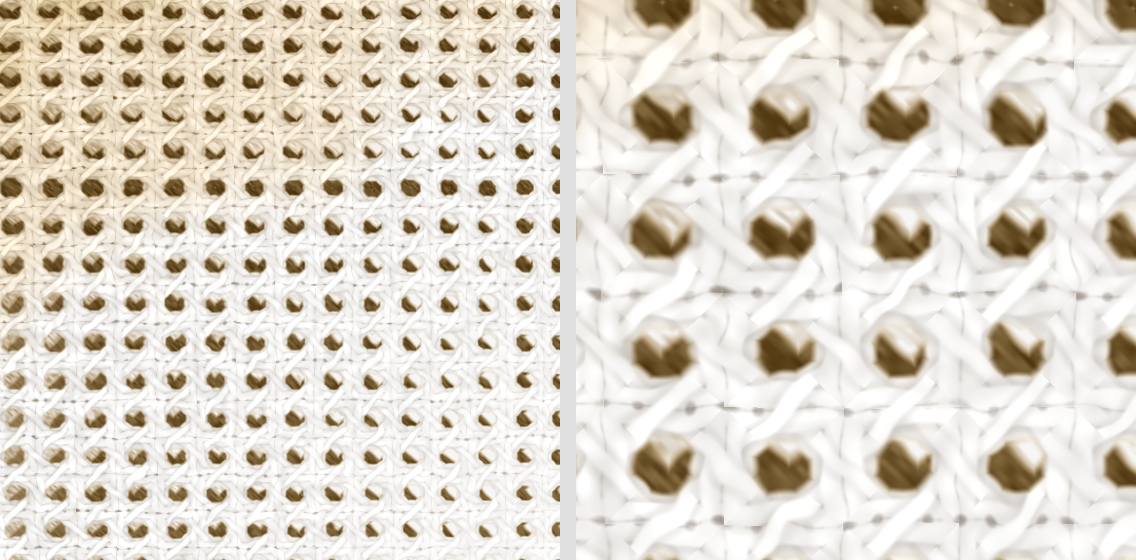
Left: the whole. Right: its middle third, enlarged.
Give the GLSL for this texture, as a WebGL 1 fragment shader.

```glsl
precision highp float;
// Sunlit woven cane webbing: rows of octagonal holes, warm at upper left, bleached at lower right.
uniform vec2 u_resolution;

float hash(vec2 p) {
  vec3 h = fract(vec3(p.xyx) * 0.1031);
  h += dot(h, h.yzx + 33.33);
  return fract((h.x + h.y) * h.z);
}

float noise(vec2 p) {
  vec2 i = floor(p), f = fract(p);
  f = f * f * (3.0 - 2.0 * f);
  return mix(mix(hash(i), hash(i + vec2(1.0, 0.0)), f.x),
             mix(hash(i + vec2(0.0, 1.0)), hash(i + vec2(1.0, 1.0)), f.x), f.y);
}

vec2 wobble(vec2 p) {
  return vec2(noise(p), noise(p + 40.0)) - 0.5;
}

float octagon(vec2 q) {
  q = abs(q);
  return max(max(q.x - 0.28, q.y - 0.25), (q.x + q.y - 0.38) * 0.707);
}

// Lays one rounded strand, with its contact shadow, over the shading below it.
float layStrand(float below, float d, float halfWidth, float tone, float soft) {
  below *= 1.0 - 0.08 * (1.0 - smoothstep(halfWidth, halfWidth + 0.08, d));
  float across = min(d / halfWidth, 1.0);
  float cover = 1.0 - smoothstep(halfWidth - soft, halfWidth, d);
  return mix(below, tone - 0.05 * across * across, cover);
}

void main() {
  vec2 p = gl_FragCoord.xy / u_resolution;
  p.y = 1.0 - p.y;

  // Slightly bent grid, one hole on each whole number
  vec2 uv = vec2(p.x - 0.0156 - 0.0125 * sin(3.1416 * p.x) - 0.013 * (1.0 - p.x) * p.y
                   + 0.006 * smoothstep(0.95, 1.0, p.x),
                 p.y - 0.0234 + 0.026 * (1.0 - p.y) * sin(4.4 * p.y)) / vec2(0.0707, 0.0658);
  uv += 0.05 * wobble(uv * 1.3);
  vec2 id = floor(uv + 0.5);
  vec2 q = uv - id;
  float soft = max(0.045, 1.5 / (0.07 * u_resolution.x));

  // Paired uprights and rails; each diagonal dives under one pair and over the other
  vec2 w = uv + 0.12 * wobble(uv * 3.5);
  vec2 r = fract(w) - 0.5;
  vec2 pairs = abs(abs(r) - 0.095);
  float rise = abs(fract(w.x + w.y) - 0.5) * 0.707;
  float fall = abs(fract(w.x - w.y) - 0.5) * 0.707;
  bool beside = abs(q.x) > abs(q.y);
  vec2 tone = 0.94 + 0.09 * vec2(noise(uv * vec2(9.0, 2.0)), noise(uv * vec2(2.0, 9.0) + 5.0));
  float shade = layStrand(0.93, beside ? pairs.y : pairs.x, 0.11, beside ? tone.y : tone.x, soft);
  shade = layStrand(shade, beside ? rise : fall, 0.09, beside ? 1.01 : 0.95, soft);
  shade = layStrand(shade, beside ? pairs.x : pairs.y, 0.11, beside ? tone.x : tone.y, soft);
  shade = layStrand(shade, beside ? fall : rise, 0.09, beside ? 0.97 : 1.03, soft);
  shade += 0.12 * (noise(uv * 6.0) - 0.5);

  // Small pinholes where the pairs cross and at the middle of the rails
  float pin = 1.0 - smoothstep(0.02, 0.08, length(r * vec2(0.7, 1.2)));
  float midPin = 1.0 - smoothstep(0.02, 0.07, length(vec2(abs(q.x) - 0.22, r.y)));
  shade -= (0.42 * pin + 0.32 * midPin) * hash(floor(uv * 2.0) + 19.0);

  // Warm light fading towards white
  float warm = 1.0 - 0.8 * p.x - 1.35 * p.y + 0.3 * (noise(p * 7.0) - 0.5);
  warm = clamp(warm, 0.0, 1.0);
  vec3 cane = mix(vec3(0.985, 0.983, 0.978), vec3(0.975, 0.925, 0.84), smoothstep(0.0, 0.45, warm));
  cane = mix(cane, vec3(0.91, 0.83, 0.66), smoothstep(0.65, 1.1, warm));
  shade = mix(1.01, shade, mix(0.9 - 0.5 * p.x * p.y, 1.25, warm));
  vec3 color = cane * pow(vec3(clamp(shade, 0.1, 1.05)), mix(vec3(0.9, 1.0, 1.1), vec3(0.8, 1.0, 1.4), warm));

  // A lit tip of the rear layer cuts a notch from each hole, turning by row and column
  float low = smoothstep(5.0, 11.0, id.y);
  vec2 drift = vec2(mix(0.13 * low, -0.09 - 0.1 * low, id.x / 12.0),
                    0.13 + 0.07 * exp(-(id.y - 3.5) * (id.y - 3.5)));
  drift += 0.08 * wobble(id * 1.7 + 0.37);
  drift *= smoothstep(0.0, 1.0, abs(id.y - 5.0)) * (id.x > 12.5 ? 0.55 : 1.0);

  // Hole with a soft warm rim, rear layer and dark depth
  vec2 h = q / (0.96 - 0.14 * p.x - 0.08 * p.y) + 0.08 * wobble(uv * 5.0);
  float opening = octagon(h);
  vec2 tip = abs(h + 0.3 * drift / (length(drift) + 0.001));
  float notch = min(1.7 * length(drift), 0.37) - (tip.x + tip.y) * 0.707;
  float streak = noise(vec2(uv.x + uv.y, uv.x - uv.y) * vec2(5.0, 14.0));
  float bleach = clamp(0.2 + p.x * 1.2 + 0.2 * p.y + 0.8 * (streak - 0.5), 0.0, 1.0);
  vec3 rear = mix(vec3(0.66, 0.56, 0.40), cane * 0.98, bleach);
  rear = mix(rear, vec3(0.70, 0.58, 0.39), 0.7 * (1.0 - smoothstep(0.0, 0.1, notch)));
  float lift = 0.15 + 0.6 * p.y + 0.9 * (streak - 0.4) - 0.8 * h.y;
  vec3 dark = mix(vec3(0.30, 0.20, 0.05), vec3(0.52, 0.42, 0.25), clamp(lift, 0.0, 1.0));
  dark = mix(dark, vec3(0.64, 0.55, 0.41), 0.6 * low * (1.0 - smoothstep(0.0, 0.2, p.x)));
  vec3 inside = mix(dark, rear, smoothstep(-soft, soft, notch));
  color *= mix(vec3(1.0), vec3(0.98, 0.95, 0.89), 1.0 - smoothstep(0.0, 0.08, opening));
  color = mix(color, inside, 1.0 - smoothstep(-soft, soft, opening));

  gl_FragColor = vec4(clamp(color, 0.0, 1.0), 1.0);
}
```
